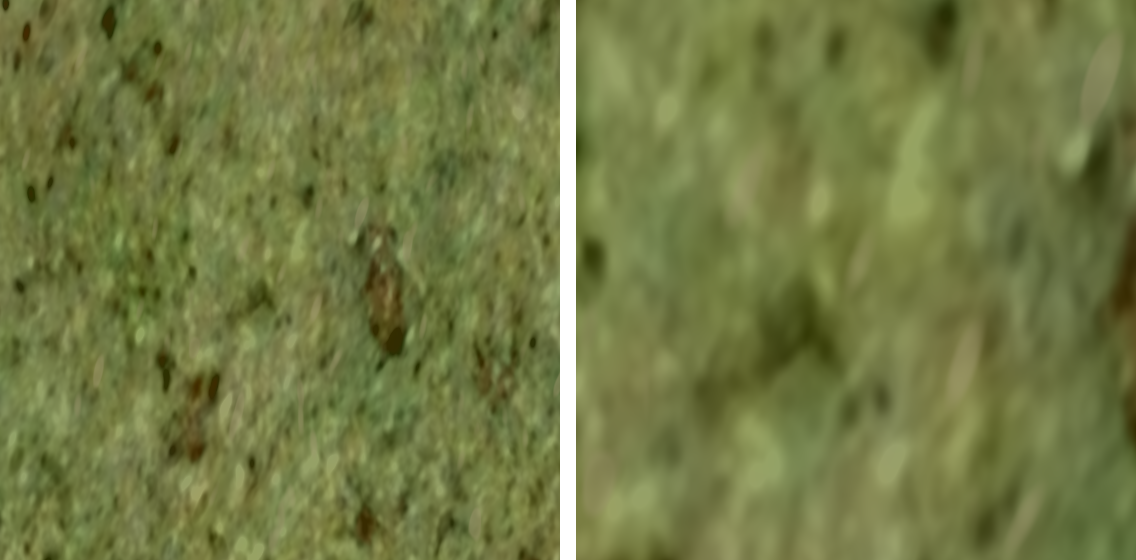
Left: the whole. Right: its middle third, enlarged.
Write a WebGL 2 fragment shader that draws this texture.

```glsl
#version 300 es
precision highp float;
// Soft, weathered meadow grass with short upright blades and dark brownish tufts.
// Each layer is cellular noise: one slim, randomly tilted spot per cell, with
// a signed weight. Layers of several sizes drive the tone and the hue.

uniform vec2 u_resolution;
out vec4 fragColor;

// Colours
const vec3 SHADE = vec3(0.26, 0.28, 0.09);
const vec3 LIGHT = vec3(0.505, 0.54, 0.32);
const vec3 STRAW = vec3(0.62, 0.59, 0.43);
const vec3 WARM_SHIFT = vec3(0.036, -0.008, 0.000);
const vec3 YELLOW_SHIFT = vec3(0.012, 0.012, -0.040);
const vec3 BROWN_SHIFT = vec3(0.050, -0.020, -0.010);

// Cells per canvas height, across and along the blades
const vec2 FIBRE_CELLS = vec2(88.0, 68.0);
const vec2 BLADE_CELLS = vec2(46.0, 33.0);
const vec2 BUNCH_CELLS = vec2(23.0, 17.0);
const vec2 HOLLOW_CELLS = vec2(21.0, 15.0);
const vec2 CLUMP_CELLS = vec2(8.0, 6.5);
const vec2 PATCH_CELLS = vec2(3.6, 3.2);
const vec2 FLECK_CELLS = vec2(30.0, 18.0);

// Tone
const float BASE_TONE = 0.75;
const float FIBRE_GAIN = 0.20;
const float BLADE_GAIN = 0.36;
const float BUNCH_GAIN = 0.26;
const float CLUMP_GAIN = 0.14;
const float PATCH_GAIN = 0.13;
const float TUFT_DEPTH = 0.36;
const float HOLLOW_DEPTH = 0.42;
const float LEAN = 0.10;
const float TILT_SPREAD = 1.3;

// Three random values in 0..1 for a cell of a layer
vec3 cellHash(vec2 cell, int layer) {
    uvec3 v = uvec3(ivec3(ivec2(cell), layer)) * 1664525u + 1013904223u;
    v.x += v.y * v.z;
    v.y += v.z * v.x;
    v.z += v.x * v.y;
    v ^= v >> 16u;
    v.x += v.y * v.z;
    v.y += v.z * v.x;
    v.z += v.x * v.y;
    return vec3(v >> 8u) / float(0xffffffu);
}

// Sum of signed, elongated spots; each fades to zero within one cell
float scatter(vec2 p, float slimness, int layer) {
    vec2 home = floor(p);
    float sum = 0.0;
    for (int j = -1; j <= 1; j++) {
        for (int i = -1; i <= 1; i++) {
            vec2 cell = home + vec2(i, j);
            vec3 rnd = cellHash(cell, layer);
            vec2 d = p - cell - rnd.xy;
            float tilt = (fract(rnd.z * 37.0) - 0.5) * TILT_SPREAD;
            float c = cos(tilt), s = sin(tilt);
            d = vec2(c * d.x - s * d.y, s * d.x + c * d.y);
            d.x *= slimness;
            float spot = max(0.0, 1.0 - dot(d, d));
            sum += (rnd.z * 2.0 - 1.0) * spot * spot;
        }
    }
    return sum;
}

// Calms weak values and lifts strong ones, so that marks stand apart
float accent(float v) {
    return v * (0.55 + 0.85 * abs(v));
}

// Shear the field to the right, with a slow sway from layered sines
vec2 leanField(vec2 uv) {
    float sway = 0.008 * sin(uv.y * 9.0 + 2.0 * sin(uv.x * 5.0))
               + 0.003 * sin(uv.x * 17.0 + uv.y * 13.0);
    return vec2(uv.x - LEAN * uv.y + sway, uv.y + 0.5 * sway);
}

void main() {
    vec2 uv = gl_FragCoord.xy / u_resolution.y;
    vec2 p = leanField(uv);

    // Layers from fine to broad
    float fibre = scatter(p * FIBRE_CELLS, 1.4, 1);
    float blade = accent(scatter(p * BLADE_CELLS, 1.6, 2));
    float bunch = accent(scatter(p * BUNCH_CELLS, 1.6, 3));
    float clump = scatter(p * CLUMP_CELLS, 1.3, 4);
    float area = scatter(p * PATCH_CELLS, 1.2, 5);

    // Tufts: the strongest clumps, with edges frayed by the blades
    float frayed = clump - 0.35 * bunch - 0.20 * blade;
    float tuft = smoothstep(0.32, 0.90, frayed);
    float core = smoothstep(0.60, 1.05, frayed);

    // Hollows: small separate shadows, gathered around the clumps
    float pit = scatter(p * HOLLOW_CELLS, 2.0, 11) + 0.22 * clump - 0.15 * blade;
    float hollow = smoothstep(0.42, 0.95, pit);

    // Tone, with stronger relief in the tufts and the foreground
    float relief = mix(1.20, 0.75, clamp(uv.y, 0.0, 1.0)) + 0.35 * tuft;
    float detail = FIBRE_GAIN * fibre + BLADE_GAIN * blade + BUNCH_GAIN * bunch;
    float tone = BASE_TONE + relief * detail + PATCH_GAIN * area
               - CLUMP_GAIN * clump - TUFT_DEPTH * tuft - HOLLOW_DEPTH * hollow;
    vec3 colour = mix(SHADE, LIGHT, clamp(tone, -0.35, 1.35));

    // Hue: broad and small drifts between cool, warm and yellow green
    float warm = 0.5 * scatter(p * PATCH_CELLS * 1.3, 1.2, 6)
               + 0.7 * scatter(p * BUNCH_CELLS * 0.9, 1.4, 7);
    float yellow = 0.6 * scatter(p * PATCH_CELLS * 1.5, 1.2, 8)
                 + 0.6 * scatter(p * BUNCH_CELLS, 1.5, 9);
    colour += WARM_SHIFT * warm + YELLOW_SHIFT * yellow + BROWN_SHIFT * core;

    // Sparse dry flecks
    float fleck = smoothstep(0.50, 1.0, scatter(p * FLECK_CELLS, 2.2, 10));
    colour = mix(colour, STRAW, 0.45 * fleck * (1.0 - 0.6 * tuft));

    fragColor = vec4(clamp(colour, 0.0, 1.0), 1.0);
}
```
